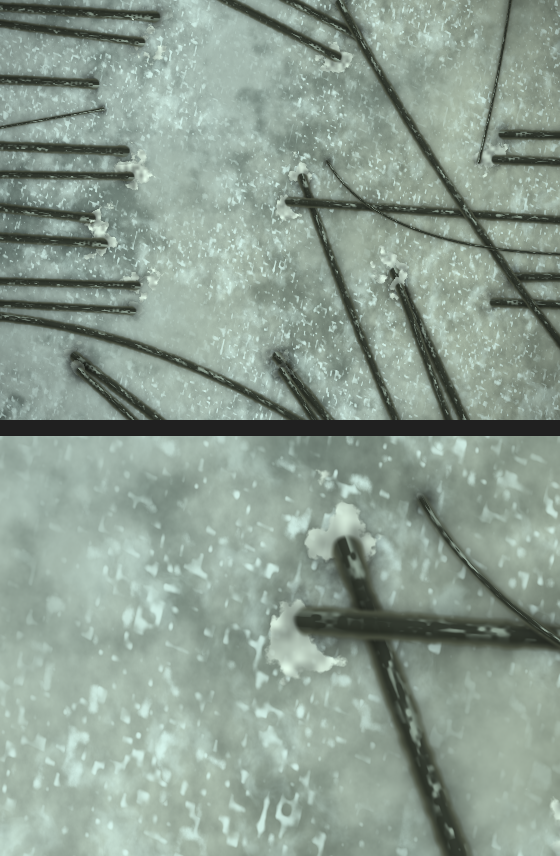
Top, the full canvas; bottom, a detail of the centre.
This texture is drawn by a WebGL 1 fragment shader. Its source:

```glsl
precision highp float;
// Magnified skin with dark glossy hairs, pale flakes at the roots and tiny glints.
// Skin is layered value noise; each hair is a bent capsule shaded across its width,
// and groups of hairs are scattered by loops with hashed roots, tilts and widths.
uniform vec2 u_resolution;

#define HAIR_WIDTH 0.0108
#define FINE_WIDTH 0.0036
#define EDGE_BLUR 0.0026
#define GLINT_SCALE 185.0
#define GLINT_AMOUNT 0.85
#define CRUST_AMOUNT 0.42
#define FLAKE_SIZE 4.6
#define SHADOW 0.27
#define VIGNETTE 0.22

const float PI = 3.14159;
const vec3 SKIN_SHADE = vec3(0.43, 0.50, 0.47);
const vec3 SKIN_LIGHT = vec3(0.645, 0.725, 0.69);
const vec3 SKIN_WARM = vec3(0.585, 0.635, 0.55);
const vec3 GLINT = vec3(0.86, 0.98, 0.95);
const vec3 FLAKE = vec3(0.82, 0.90, 0.84);
const vec3 HAIR_CORE = vec3(0.15, 0.17, 0.135);
const vec3 HAIR_RIM = vec3(0.31, 0.335, 0.27);
const vec3 HAIR_SHINE = vec3(0.60, 0.68, 0.62);

float hash(vec2 p) {
  vec3 q = fract(p.xyx * 0.1031);
  q += dot(q, q.yzx + 33.33);
  return fract((q.x + q.y) * q.z);
}

float noise(vec2 p) {
  vec2 i = floor(p), f = fract(p);
  f = f * f * (3.0 - 2.0 * f);
  return mix(mix(hash(i), hash(i + vec2(1, 0)), f.x),
             mix(hash(i + vec2(0, 1)), hash(i + vec2(1, 1)), f.x), f.y);
}

float fbm(vec2 p) {
  float sum = 0.0, amp = 0.5;
  for (int i = 0; i < 5; i++) {
    sum += amp * noise(p);
    p = mat2(1.6, 1.2, -1.2, 1.6) * p + 7.3;
    amp *= 0.5;
  }
  return sum / 0.97;
}

vec3 skin(vec2 p) {
  // Broad tones: cool on the left, warm toward the right
  float mottle = 0.6 * fbm(p * 4.0 + 3.0) + 0.4 * fbm(p * 26.0);
  vec3 color = mix(SKIN_SHADE, SKIN_LIGHT, smoothstep(0.3, 0.59, mottle));
  float warmth = smoothstep(0.3, 1.1, p.x + 0.9 * (fbm(p * 2.5 + 11.0) - 0.5));
  color = mix(color, SKIN_WARM * (0.66 + 0.66 * mottle), 0.65 * warmth);
  // Frosty crust: soft broken patches with fine texture, gathered in clusters
  vec2 q = mat2(0.95, 0.32, -0.22, 0.72) * p;
  float cluster = smoothstep(0.36, 0.64, fbm(p * 5.0 + 29.0));
  float crust = smoothstep(0.48, 0.78, fbm(q * 36.0 + 1.5 * fbm(p * 12.0)));
  color = mix(color, GLINT, CRUST_AMOUNT * crust * (0.25 + 0.75 * cluster));
  color *= 1.0 + 0.16 * (fbm(q * 95.0) - 0.5) * (0.5 + cluster);
  // Tiny glints of two sizes
  float small = 0.7 * noise(q * GLINT_SCALE) + 0.3 * fbm(q * GLINT_SCALE * 0.3 + 5.0);
  float large = 0.6 * noise(q.yx * GLINT_SCALE * 0.55 + 9.0) + 0.4 * fbm(q * GLINT_SCALE * 0.4);
  float glint = max(smoothstep(0.62, 0.88, small), smoothstep(0.66, 0.86, large));
  return mix(color, GLINT, GLINT_AMOUNT * glint * (0.22 + 0.78 * cluster));
}

// Blends one hair into color: it leaves root at an angle and bends as a parabola
void hair(inout vec3 color, vec2 p, vec2 root, float angle, float bend, float len, float width) {
  vec2 dir = vec2(cos(angle), sin(angle)), rel = p - root;
  float along = dot(rel, dir), x = clamp(along, 0.0, len);
  float across = dot(rel, vec2(-dir.y, dir.x)) - bend * x * x;
  across /= sqrt(1.0 + 4.0 * bend * bend * x * x);
  float rough = noise(vec2(x * 25.0, angle)) + noise(p * 130.0) - 1.0;
  float w = width * (1.0 + 0.15 * exp(-x * 35.0) + 0.16 * rough);
  float dist = length(vec2(across, along - x)) - w;
  float seed = hash(root * 91.7);

  // Stained pit and, at some roots, a ragged pale flake
  float rootDist = length(rel) / width;
  float ragged = fbm(p * 42.0 + seed);
  color *= 1.0 - 0.5 * exp(-0.13 * rootDist * rootDist) * smoothstep(0.25, 0.6, ragged);
  float reach = length(rel + dir * width * 1.4) / (width * FLAKE_SIZE * (0.4 + seed));
  float flake = smoothstep(0.0, 0.25, 2.4 * ragged - 0.65 - reach);
  color = mix(color, FLAKE * (0.7 + 0.5 * noise(p * 110.0)), flake * (0.3 + 0.55 * step(0.5, seed)));

  // Soft contact shadow, then the shiny speckled shaft
  color *= 1.0 - SHADOW * exp(-max(dist, 0.0) / 0.008);
  float v = across / w;
  vec3 shaft = mix(HAIR_CORE, HAIR_RIM, smoothstep(0.35, 1.0, abs(v)));
  float streak = 0.5 * noise(vec2(x * 60.0, v * 1.5 + seed * 40.0)) + 0.5 * noise(vec2(x * 190.0, v * 3.5));
  float gloss = exp(-4.0 * (v - 0.25) * (v - 0.25));
  shaft = mix(shaft, HAIR_SHINE, gloss * (0.08 + 0.85 * smoothstep(0.46, 0.85, streak)));
  float blur = max(EDGE_BLUR, 0.75 / u_resolution.y);
  color = mix(color, shaft, 0.95 * (1.0 - smoothstep(-blur, blur, dist)));
}

void main() {
  vec2 p = gl_FragCoord.xy / u_resolution.y;
  vec3 color = skin(p);

  // Pairs leaving by the left edge
  for (int i = 0; i < 10; i++) {
    float f = float(i), odd = mod(f, 2.0), pair = floor(f / 2.0);
    float r = hash(vec2(f, 4.0)), s = hash(vec2(f, 9.0)), site = hash(vec2(pair, 31.0));
    vec2 root = vec2(0.13 + 0.27 * site + 0.08 * r, 0.96 - 0.16 * pair - 0.06 * odd);
    float thin = step(0.72, s);
    hair(color, p, root, PI - 0.07 + (0.16 + 0.5 * thin) * (r - 0.5), 0.0, 1.0,
         mix(HAIR_WIDTH * (0.8 + 0.45 * s), FINE_WIDTH, thin));
  }
  // Pairs leaving by the right edge, and a pair leaving at the top
  for (int i = 0; i < 4; i++) {
    float f = float(i), odd = mod(f, 2.0), pair = floor(f / 2.0), r = hash(vec2(f, 17.0));
    hair(color, p, vec2(1.16 + 0.06 * r, 0.68 - 0.34 * pair - 0.06 * odd),
         -0.06 + 0.06 * r, 0.0, 1.0, HAIR_WIDTH);
    if (pair < 0.5) hair(color, p, vec2(0.8, 0.865) + 0.05 * odd, 2.65, 0.05, 1.0, HAIR_WIDTH);
  }
  // Forked pairs leaving at the bottom
  for (int i = 0; i < 6; i++) {
    float f = float(i), odd = mod(f, 2.0), pair = floor(f / 2.0);
    vec2 root = vec2(0.18, 0.15) + pair * vec2(0.38, 0.1) + vec2(0.1, -0.1) * mod(pair, 2.0);
    hair(color, p, root + odd * vec2(0.012, -0.035), -0.65 - 0.24 * pair - 0.09 * odd,
         0.0, 1.0, HAIR_WIDTH * (1.1 - 0.2 * odd));
  }
  // Long hairs that cross the field
  hair(color, p, vec2(0.72, 0.575), -1.24, 0.06, 1.0, HAIR_WIDTH);
  for (int i = 0; i < 3; i++) {
    float f = float(i);
    vec2 root = vec2(-0.05, 0.25) + f * vec2(0.43, 0.37) + mod(f, 2.0) * vec2(0.31, -0.1);
    hair(color, p, root, -0.07 - step(1.5, f), 0.33 * (f - 1.0) * (1.0 - 0.38 * f), 1.5, HAIR_WIDTH);
  }
  // Fine curved hairs
  for (int i = 0; i < 2; i++) {
    float f = float(i);
    hair(color, p, vec2(0.78 + 0.36 * f, 0.615), -1.05 + 2.38 * f, mix(1.7, 0.12, f), 0.7, FINE_WIDTH);
  }

  float rim = length(p - 0.5 * u_resolution / u_resolution.y);
  color *= 1.0 - VIGNETTE * smoothstep(0.45, 0.9, rim);
  gl_FragColor = vec4(color, 1.0);
}
```
